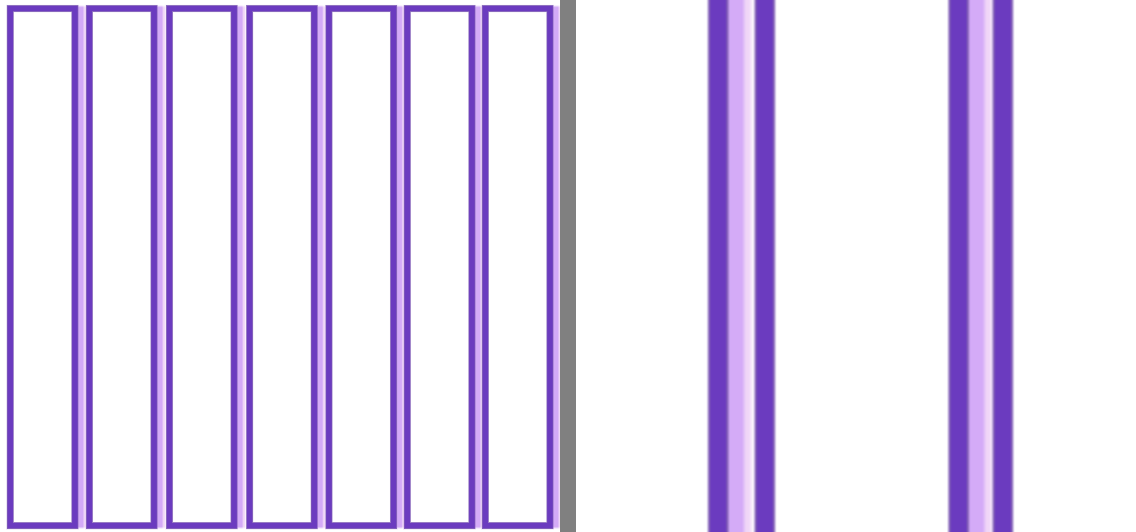
Left: the whole. Right: its middle third, enlarged.
This pattern is drawn by a Shadertoy shader. Its source:

```glsl
// Row of seven tall violet outlined bars, each with a soft lavender shadow on its right.

// Signed distance to a box with square corners
float boxDistance(vec2 p, vec2 halfSize) {
    vec2 d = abs(p) - halfSize;
    return max(d.x, d.y);
}

// Bar centre: even spacing with a slight uneven drift
vec2 barCentre(float i) {
    return vec2(0.0779 + 0.1413 * i + 0.0021 * sin(0.98 * (i - 2.1)), 0.4727);
}

void mainImage(out vec4 fragColor, in vec2 fragCoord) {
    // Canvas width is one unit
    vec2 p = fragCoord / iResolution.xy * vec2(1.0, 486.0 / 512.0);
    float soft = max(0.0013, 0.75 / iResolution.x);
    vec2 halfSize = vec2(0.0638, 0.4674);
    vec3 color = vec3(1.0);

    for (int i = 0; i < 7; i++) {
        vec2 q = p - barCentre(float(i));

        // Shadow: lavender beside the bar, paling outward
        float s = q.x - halfSize.x;
        vec3 shadow = mix(vec3(0.83, 0.67, 0.97), vec3(0.94, 0.84, 0.97), smoothstep(0.0075, 0.0110, s));
        float cover = step(-0.006, s) * (1.0 - smoothstep(0.0115, 0.0160, s));
        cover *= 1.0 - smoothstep(-0.005, 0.001, abs(q.y) - halfSize.y);
        color = mix(color, shadow, cover);

        // Outline: deep violet core with greyer rims
        float fromLine = abs(boxDistance(q, halfSize) + 0.0061);
        vec3 violet = mix(vec3(0.42, 0.23, 0.75), vec3(0.49, 0.35, 0.71), smoothstep(0.0038, 0.0056, fromLine));
        color = mix(color, violet, 1.0 - smoothstep(-soft, soft, fromLine - 0.0061));
    }

    fragColor = vec4(color, 1.0);
}
```
